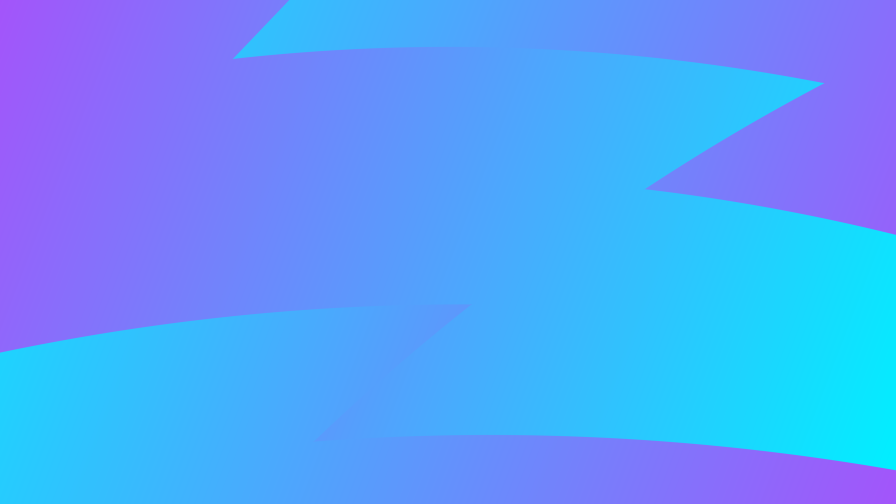
A Shadertoy shader for this background:

```glsl
// Overlapping curved ribbons with zigzag notches in opposing violet and cyan gradients.

const vec3 VIOLET = vec3(0.64, 0.33, 0.98);
const vec3 CYAN = vec3(0.00, 0.94, 1.00);
const vec2 GRADIENT_DIR = vec2(0.934, -0.358);

// Approximate signed distance to a downward parabola, positive above it.
float aboveArc(vec2 p, vec2 apex, float curvature) {
    float dx = p.x - apex.x;
    float slope = 2.0 * curvature * dx;
    return (p.y - apex.y + curvature * dx * dx) / sqrt(1.0 + slope * slope);
}

// Signed distance to a slightly bowed edge from a to b, positive on its right.
float rightOfEdge(vec2 p, vec2 a, vec2 b, float bow) {
    vec2 span = b - a;
    vec2 dir = normalize(span);
    float h = clamp(dot(p - a, span) / dot(span, span), 0.0, 1.0);
    return dot(p - a, vec2(dir.y, -dir.x)) + 4.0 * bow * h * (1.0 - h);
}

// Upper ribbon: two stepped arcs, each cut by a slanted edge.
float upperRibbon(vec2 p) {
    float crest = min(aboveArc(p, vec2(0.891, 0.907), 0.130),
                      rightOfEdge(p, vec2(0.463, 0.884), vec2(0.574, 1.0), 0.0));
    float step2 = min(aboveArc(p, vec2(0.829, 0.651), 0.130),
                      rightOfEdge(p, vec2(1.280, 0.625), vec2(1.632, 0.833), 0.005));
    return max(crest, step2);
}

// Lower ribbon: a notched hill on the left joined to a shallow base.
float lowerRibbon(vec2 p) {
    float hill = min(-aboveArc(p, vec2(0.914, 0.396), 0.1145),
                     -rightOfEdge(p, vec2(0.625, 0.126), vec2(0.938, 0.398), 0.005));
    float base = -aboveArc(p, vec2(0.972, 0.137), 0.108);
    return max(hill, base);
}

// Antialiased coverage of a signed distance.
float coverage(float dist, float pixel) {
    return smoothstep(-0.7 * pixel, 0.7 * pixel, dist);
}

void mainImage(out vec4 fragColor, in vec2 fragCoord) {
    float pixel = 1.0 / iResolution.y;
    vec2 p = fragCoord * pixel;

    // Both gradients share one axis, starting at the top left corner.
    float along = dot(p - vec2(0.0, 1.0), GRADIENT_DIR);
    vec3 middleColor = mix(VIOLET, CYAN, clamp(0.5 * along, 0.0, 1.0));
    vec3 ribbonColor = mix(CYAN, VIOLET, clamp(0.07 + 0.46 * along, 0.0, 1.0));

    float ribbons = max(upperRibbon(p), lowerRibbon(p));
    vec3 color = mix(middleColor, ribbonColor, coverage(ribbons, pixel));
    fragColor = vec4(color, 1.0);
}
```
